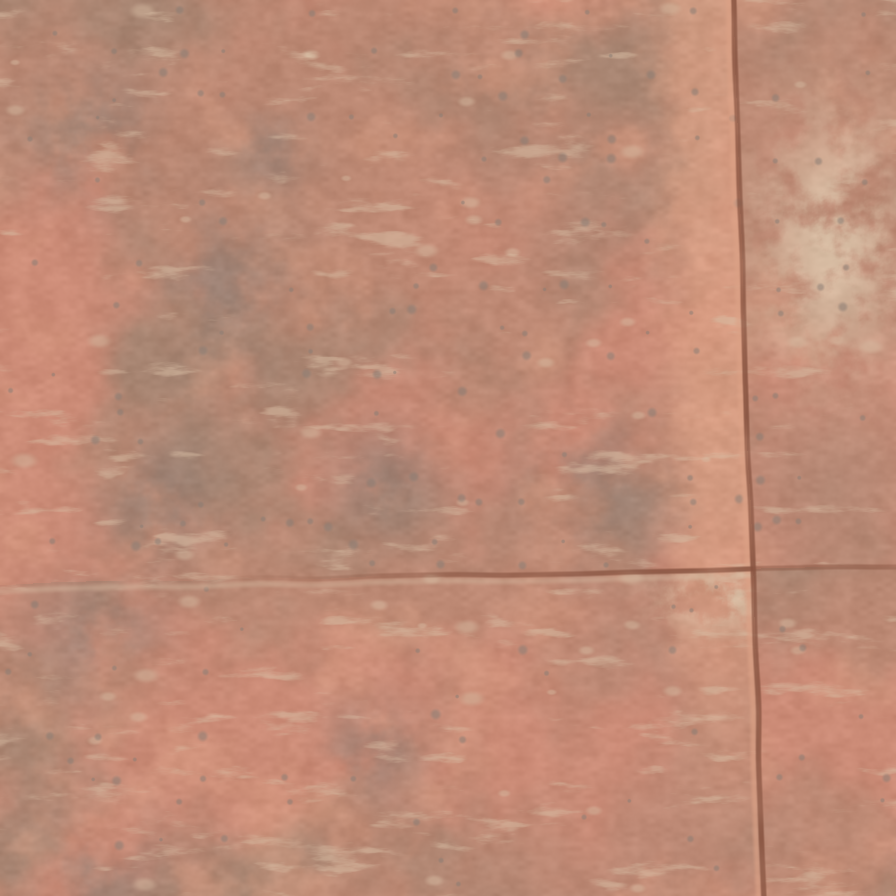
Write a WebGL 2 fragment shader that draws this texture.

```glsl
#version 300 es
precision highp float;
// Worn terracotta floor tiles with slanted thin joints, grey stains and pale scuffs.
uniform vec2 u_resolution;
out vec4 outColor;

const vec3 CLAY = vec3(0.735, 0.535, 0.452);
const vec3 ROSE = vec3(0.805, 0.545, 0.465);
const vec3 ORANGE = vec3(0.865, 0.635, 0.525);
const vec3 UMBER = vec3(0.655, 0.520, 0.445);
const vec3 SLATE = vec3(0.545, 0.490, 0.455);
const vec3 CHALK = vec3(0.845, 0.740, 0.640);
const vec3 JOINT = vec3(0.530, 0.325, 0.250);

// Stain centre and radius
const vec3 STAINS[9] = vec3[9](
  vec3(0.10, 0.85, 0.075), vec3(0.30, 0.83, 0.045), vec3(0.25, 0.68, 0.080),
  vec3(0.18, 0.44, 0.065), vec3(0.43, 0.46, 0.060), vec3(0.66, 0.45, 0.085),
  vec3(0.11, 0.29, 0.065), vec3(0.42, 0.16, 0.055), vec3(0.10, 0.03, 0.070));

float hash(vec2 p) {
  return fract(sin(dot(p, vec2(127.1, 311.7))) * 43758.545);
}

float noise(vec2 p) {
  vec2 i = floor(p), f = fract(p);
  f = f * f * (3.0 - 2.0 * f);
  return mix(mix(hash(i), hash(i + vec2(1, 0)), f.x),
             mix(hash(i + vec2(0, 1)), hash(i + vec2(1, 1)), f.x), f.y);
}

float fbm(vec2 p) {
  float sum = 0.0, amp = 0.5;
  for (int i = 0; i < 5; i++) {
    sum += amp * noise(p);
    p = mat2(1.6, 1.2, -1.2, 1.6) * p + 7.3;
    amp *= 0.5;
  }
  return sum / 0.97;
}

// Soft round patch, 1 at its centre
float patchMask(vec2 p, vec2 centre, vec2 radius) {
  vec2 d = (p - centre) / radius;
  return exp(-dot(d, d));
}

float lineMask(float d, float halfWidth, float blur) {
  return 1.0 - smoothstep(halfWidth - blur, halfWidth + blur, abs(d));
}

// Sparse marks: one jittered ellipse in some cells of a grid
float specks(vec2 p, vec2 grid, float chance, float size, float seed) {
  vec2 q = p * grid, id = floor(q) + seed;
  vec2 jitter = 0.3 + 0.4 * vec2(hash(id), hash(id + 17.0));
  float r = size * (0.5 + hash(id + 31.0));
  float d = length(fract(q) - jitter);
  return step(hash(id + 53.0), chance) * (1.0 - smoothstep(0.3 * r, r, d));
}

// Signed distances to the two slanted joints
vec2 jointSpace(vec2 p) {
  float wobble = 0.003 * (noise(p * 14.0) - 0.5);
  return vec2(p.x - mix(0.853, 0.818, p.y), p.y - mix(0.348, 0.368, p.x)) + wobble;
}

vec3 clayBody(vec2 p, vec2 tile) {
  vec2 q = p + tile * 3.7;
  float broad = fbm(q * 4.0);
  float mottle = fbm(q * 13.0 + 5.0);
  vec3 col = mix(UMBER, CLAY, smoothstep(0.25, 0.55, broad + 0.3 * (mottle - 0.5)));
  col = mix(col, ROSE, 0.85 * smoothstep(0.47, 0.70, fbm(q * 5.0 + 20.0)));
  return mix(col, ORANGE, 0.35 * smoothstep(0.55, 0.80, mottle));
}

vec3 addStains(vec3 col, vec2 p) {
  float ragged = smoothstep(0.25, 0.70, fbm(p * 16.0 + 40.0));
  for (int i = 0; i < 9; i++) {
    float m = patchMask(p, STAINS[i].xy, vec2(STAINS[i].z));
    col = mix(col, SLATE, 0.65 * m * ragged);
  }
  return col;
}

vec3 addWear(vec3 col, vec2 p, vec2 j) {
  float grit = fbm(p * 34.0 + 9.0);
  // Warm faces and the bright strip beside the upright joint
  float warm = patchMask(p, vec2(0.70, 0.14), vec2(0.17, 0.20))
             + 0.7 * patchMask(p, vec2(0.57, 0.76), vec2(0.13, 0.10))
             + 0.7 * patchMask(p, vec2(0.02, 0.65), vec2(0.07, 0.10));
  col = mix(col, ROSE, 0.65 * min(warm, 1.0));
  float strip = smoothstep(-0.12, -0.05, j.x + 0.05 * (grit - 0.5)) * step(j.x, 0.0);
  col = mix(col, ORANGE, 0.7 * strip * smoothstep(-0.4, 0.1, j.y));
  // Chalky bloom and chipped corner
  float bloom = patchMask(p, vec2(0.93, 0.73), vec2(0.08, 0.14)) * step(0.0, j.x);
  float chip = patchMask(j, vec2(-0.035, -0.03), vec2(0.065, 0.035)) * step(j.x, 0.0) * step(j.y, 0.0);
  col = mix(col, UMBER, 0.6 * patchMask(p, vec2(0.93, 0.46), vec2(0.12, 0.10)) * step(0.0, j.x));
  col = mix(col, CHALK, bloom * smoothstep(0.25, 0.65, grit));
  return mix(col, CHALK, chip * smoothstep(0.35, 0.60, grit));
}

void main() {
  vec2 p = gl_FragCoord.xy / u_resolution;
  float blur = max(0.0015, 0.75 / u_resolution.y);
  vec2 j = jointSpace(p);
  vec3 col = addWear(addStains(clayBody(p, step(0.0, j)), p), p, j);

  // Fine grain, pale scuffs and dark pits
  col += 0.07 * (fbm(p * 55.0) - 0.5) + 0.035 * (noise(p * vec2(110, 190)) - 0.5);
  float scuff = smoothstep(0.64, 0.84, fbm(p * vec2(16, 65) + 3.0));
  col = mix(col, CHALK, 0.55 * scuff + 0.45 * specks(p, vec2(22, 38), 0.07, 0.28, 2.0));
  col = mix(col, SLATE, 0.55 * specks(p, vec2(42), 0.09, 0.22, 8.0));

  // Joints: the level one fades out to the left
  float level = smoothstep(0.15, 0.70, p.x) * mix(1.0, 0.65, step(0.0, j.x));
  float wear = 0.7 + 0.3 * noise(p * 30.0);
  col = mix(col, ORANGE, 0.6 * lineMask(j.x + 0.006, 0.003, 0.003));
  col = mix(col, CHALK, 0.4 * wear * lineMask(j.y + 0.007, 0.003, 0.003) * step(j.x, 0.0));
  col = mix(col, JOINT, 0.85 * wear * level * lineMask(j.y, 0.0028, blur));
  col = mix(col, JOINT, 0.9 * wear * lineMask(j.x, 0.0030, blur));
  outColor = vec4(clamp(col, 0.0, 1.0), 1.0);
}
```
